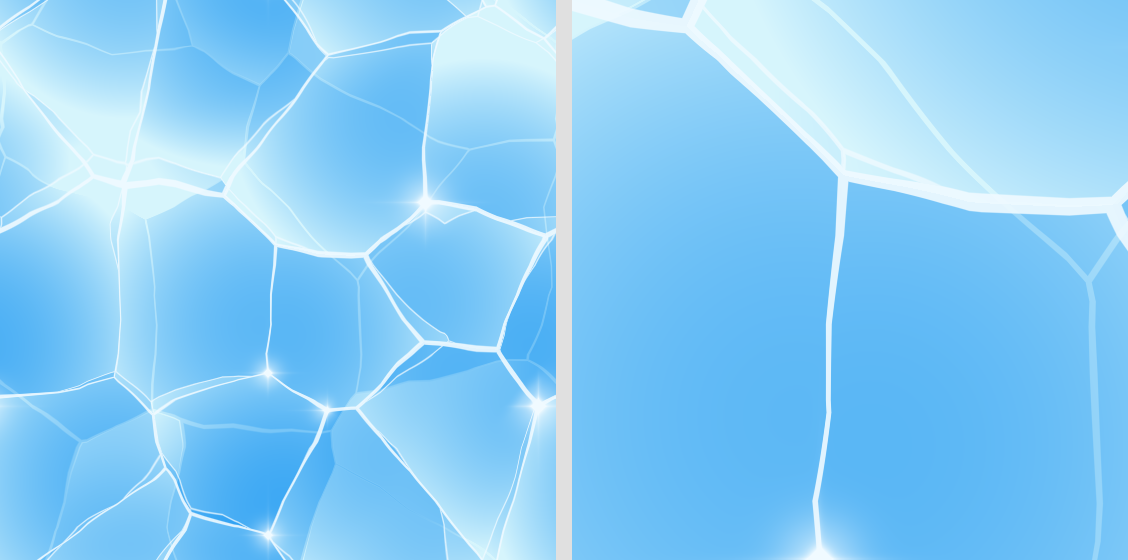
Left: the whole. Right: its middle third, enlarged.
Give the GLSL for this texture, as a Shadertoy shader.

```glsl
// Cracked blue ice: soft glassy shards, white split fractures, faint deep cracks and glints; tiles.

const vec3 DEEP_BLUE = vec3(0.16, 0.62, 0.95);
const vec3 PALE_ICE  = vec3(0.84, 0.96, 0.99);
const vec3 FROST     = vec3(0.94, 0.98, 1.00);
const vec2 SHARD_GRID = vec2(4.0, 3.0);   // whole repeats keep the tiling
const vec2 VEIL_GRID  = vec2(3.0, 3.0);
const float BASE_TONE   = 0.33;
const float SHARD_SLOPE = 1.4;            // light across one shard
const float RIM_LIGHT   = 7.0;            // light towards shard rims
const float BEND        = 0.05;           // large kinks of the cracks
const float JAG         = 0.011;          // small kinks of the cracks
const float SPLIT       = 0.13;           // gap between paired cracks
const float THIN        = 0.0013;         // half widths of cracks
const float THICK       = 0.0045;
const float VEIL_LINE   = 0.20;
const float VEIL_LIGHT  = 0.26;
const float GLINT_SHARE = 0.42;

struct Shard {
    vec2 toSite;     // from the point to its site
    vec2 id;
    float edge;      // distance to the nearest border
    vec2 toCorner;   // from the point to the nearest junction
    float cornerKey;
    float cornerFade;
};

vec2 hash2(vec2 p) {
    return fract(sin(vec2(dot(p, vec2(127.1, 311.7)), dot(p, vec2(269.5, 183.3)))) * 43758.5);
}

// Wrapping noise with straight slopes, so warped lines kink instead of curve
vec2 facetNoise(vec2 uv, float n, float seed) {
    vec2 i = floor(uv * n), f = fract(uv * n), o = vec2(0.0, 1.0);
    vec2 a = mix(hash2(mod(i, n) + seed), hash2(mod(i + o.yx, n) + seed), f.x);
    vec2 b = mix(hash2(mod(i + o, n) + seed), hash2(mod(i + o.yy, n) + seed), f.x);
    return mix(a, b, f.y);
}

vec2 warp(vec2 uv) {
    return (facetNoise(uv, 7.0, 3.7) - 0.5) * BEND + (facetNoise(uv, 19.0, 8.1) - 0.5) * JAG;
}

// Wrapping cellular pattern, measured in canvas units
Shard shatter(vec2 p, vec2 grid, float seed) {
    vec2 cell = floor(p * grid);
    float dist[4] = float[4](9.0, 9.0, 9.0, 9.0);
    vec4 site[4] = vec4[4](vec4(0.0), vec4(0.0), vec4(0.0), vec4(0.0));
    for (int k = 0; k < 25; k++) {
        vec2 c = cell + vec2(k % 5 - 2, k / 5 - 2);
        vec2 id = mod(c, grid);
        vec4 s = vec4((c + 0.04 + 0.92 * hash2(id + seed)) / grid - p, id);
        float d = dot(s.xy, s.xy);
        for (int j = 0; j < 4; j++) {
            if (d < dist[j]) {
                float oldDist = dist[j]; dist[j] = d; d = oldDist;
                vec4 oldSite = site[j]; site[j] = s; s = oldSite;
            }
        }
    }
    vec2 near = site[0].xy;
    float edge = 9.0;
    for (int k = 0; k < 25; k++) {
        vec2 c = cell + vec2(k % 5 - 2, k / 5 - 2);
        vec2 r = (c + 0.04 + 0.92 * hash2(mod(c, grid) + seed)) / grid - p;
        vec2 gap = r - near;
        if (dot(gap, gap) > 1e-6) edge = min(edge, dot(0.5 * (near + r), normalize(gap)));
    }
    // Junction = circumcentre of the three nearest sites
    vec2 b = site[1].xy - near, c = site[2].xy - near;
    float area = 2.0 * (b.x * c.y - b.y * c.x);
    area = abs(area) < 1e-5 ? 1e-5 : area;
    vec2 corner = near + vec2(c.y * dot(b, b) - b.y * dot(c, c), b.x * dot(c, c) - c.x * dot(b, b)) / area;
    float key = hash2(site[0].zw + site[1].zw + site[2].zw + seed).x;
    float fade = smoothstep(0.0, 0.06, sqrt(dist[3]) - sqrt(dist[2]));
    return Shard(near, site[0].zw, edge, corner, key, fade);
}

float shardTone(vec2 toSite, vec2 id) {
    vec2 h = hash2(id + 5.3);
    vec2 dir = vec2(cos(6.2832 * h.y), sin(6.2832 * h.y));
    return BASE_TONE + 0.3 * (h.x - 0.5) + SHARD_SLOPE * dot(toSite, dir) + RIM_LIGHT * dot(toSite, toSite);
}

float crack(float d, float halfWidth) {
    float soft = 0.75 / iResolution.y;
    return 1.0 - smoothstep(halfWidth - soft, halfWidth + soft, d);
}

// Round glow with a thin four-pointed flare
float glint(vec2 p, float size) {
    vec2 a = abs(p) / size;
    float rays = exp(-a.x * 2.2 - a.y * 26.0) + exp(-a.y * 2.2 - a.x * 26.0);
    return 0.55 * exp(-dot(a, a) * 5.0) + 0.6 * exp(-dot(a, a) * 70.0) + 0.5 * rays;
}

void mainImage(out vec4 fragColor, in vec2 fragCoord) {
    vec2 uv = fragCoord / iResolution.xy;
    vec2 bend = warp(uv);

    // Two nearly equal fractures leave slivers between them
    vec2 n = facetNoise(uv, 5.0, 21.9) - 0.5;
    vec2 split = SPLIT * sign(n) * max(abs(n) - 0.1, 0.0);
    Shard first = shatter(uv + bend, SHARD_GRID, 12.4);
    Shard second = shatter(uv + bend + split, SHARD_GRID, 12.4);
    float tone = shardTone(first.toSite + bend, first.id);
    if (first.id != second.id) {
        float other = shardTone(second.toSite + bend + split, second.id);
        tone = 0.5 * (tone + other) + 0.5 * (hash2(first.id + 3.0 * second.id).x - 0.5);
    }

    // Deep veils and faint cracks
    vec2 veilBend = 1.3 * warp(uv.yx + 0.37);
    Shard veil = shatter(uv + veilBend, VEIL_GRID, 40.6);
    vec2 h = hash2(veil.id + 9.2);
    vec2 dir = vec2(cos(6.2832 * h.x), sin(6.2832 * h.x));
    float veilMask = step(0.45, h.y) * smoothstep(0.0, 1.5 / iResolution.y, veil.edge);
    tone += VEIL_LIGHT * veilMask * smoothstep(-0.02, 0.2, dot(veil.toSite + veilBend, dir));
    vec2 grain = facetNoise(uv, 9.0, 31.5);
    tone += VEIL_LINE * crack(veil.edge, THIN + 0.5 * THICK * grain.y * grain.y);
    vec3 color = mix(DEEP_BLUE, PALE_ICE, clamp(tone, 0.0, 1.0));

    // White fractures of changing width
    float lines = max(crack(first.edge, THIN + THICK * grain.x * grain.x), 0.85 * crack(second.edge, THIN));
    color = mix(color, FROST, 0.9 * lines);

    // Glints: undo the warp at the junction so the rays stay straight
    vec2 target = uv + bend + first.toCorner;
    vec2 center = target;
    for (int k = 0; k < 7; k++) center = target - warp(center);
    float size = mix(0.05, 0.11, fract(first.cornerKey * 17.0));
    float shine = glint(uv - center, size) * first.cornerFade * step(first.cornerKey, GLINT_SHARE);
    color = mix(color, FROST, clamp(shine, 0.0, 1.0));

    fragColor = vec4(color, 1.0);
}
```
